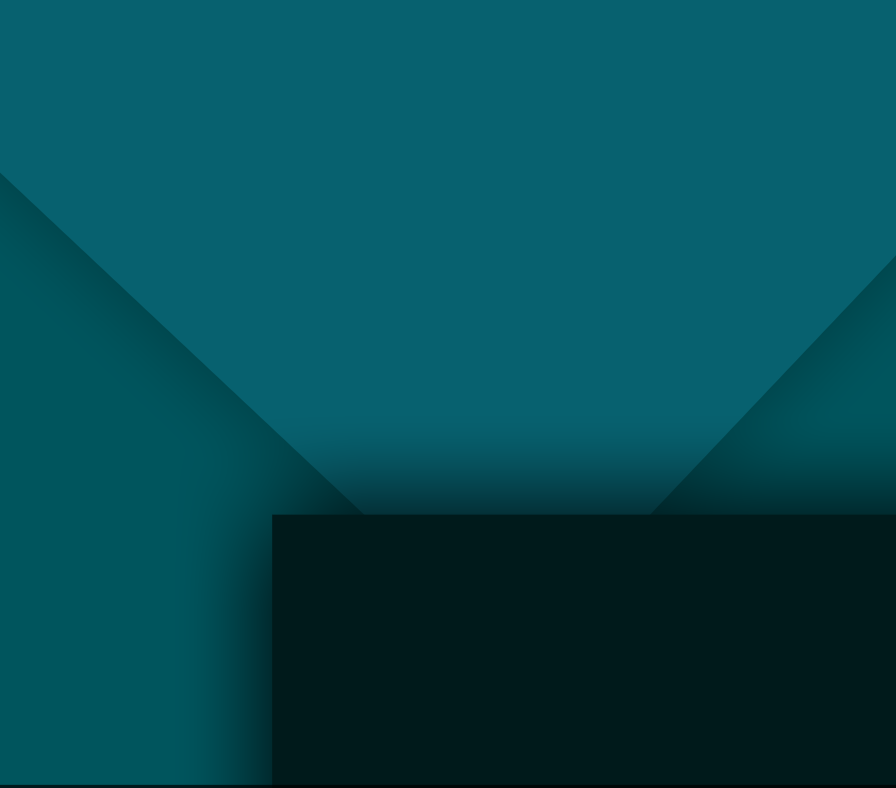
This background is drawn by a Shadertoy shader. Its source:

```glsl
// Layered paper in teal: a wide sheet with two slanted edges lies over a
// darker backing, and a near-black panel covers the lower right corner.
// Half-plane distances give the shapes; widened edges give soft shadows.

// Antialiased coverage of a shape whose distance is positive inside.
float coverage(float inside) {
    return clamp(inside * iResolution.y + 0.5, 0.0, 1.0);
}

// Blurred coverage, one half at the edge, reaching "blur" beyond it.
float softCoverage(float inside, float blur) {
    return smoothstep(-blur, blur, inside);
}

// Distance to a line through "point", positive on the side of "normal".
float halfPlane(vec2 p, vec2 point, vec2 normal) {
    return dot(p - point, normalize(normal));
}

void mainImage(out vec4 fragColor, in vec2 fragCoord) {
    // Canvas heights, with the width held at the layout's proportion.
    vec2 p = fragCoord / iResolution.xy * vec2(1.137, 1.0);

    vec3 backing = vec3(0.0, 0.332, 0.365);
    vec3 sheet = vec3(0.027, 0.380, 0.435);
    vec3 panel = vec3(0.0, 0.102, 0.104);

    // Upper sheet: the region above both slanted edges.
    float leftEdge = halfPlane(p, vec2(0.0, 0.781), vec2(0.433, 0.461));
    float rightEdge = halfPlane(p, vec2(1.137, 0.676), vec2(-0.328, 0.311));
    float sheetInside = min(leftEdge, rightEdge);
    vec3 color = backing * (1.0 - 0.30 * softCoverage(sheetInside, 0.10));
    color = mix(color, sheet, coverage(sheetInside));

    // Lower panel: its blurred shadow first, then the flat face.
    vec2 panelInside = vec2(p.x - 0.3454, 0.3469 - p.y);
    float shadow = softCoverage(panelInside.x, 0.13)
                 * softCoverage(panelInside.y, 0.135);
    color *= 1.0 - shadow;
    color = mix(color, panel, coverage(min(panelInside.x, panelInside.y)));

    // Thin dark rim along the bottom of the canvas.
    color *= 1.0 - 0.7 * coverage(0.004 - p.y);

    fragColor = vec4(color, 1.0);
}
```
